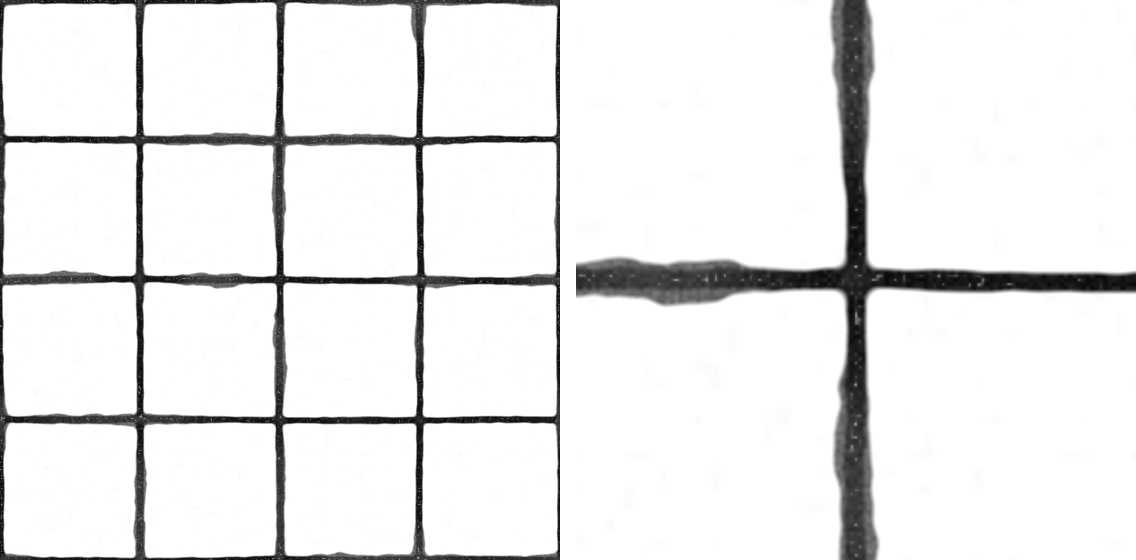
Left: the whole. Right: its middle third, enlarged.
Give the GLSL for this pattern, as a three.js fragment shader.

```glsl
// Square grid of white tiles, four by four, with worn, smudged charcoal grout lines.
varying vec2 vUv;

const float TILES = 4.0;        // repeats across and up
const float CORE = 0.019;       // half width of a clean line, in tiles
const float SOFT = 0.008;       // edge smoothing, in tiles
const float GRAIN = 384.0;      // grain cells across the canvas

const vec3 TILE_WHITE = vec3(1.0);
const vec3 INK = vec3(0.09);
const vec3 WORN_INK = vec3(0.24);
const vec3 SMUDGE = vec3(0.42);
const vec3 SPECK = vec3(0.80);

float hash(vec2 p) {
  return fract(sin(dot(p, vec2(127.1, 311.7))) * 43758.55);
}

// Value noise along a line, wrapping after a whole period
float noise1(float x, float period, float seed) {
  float i = floor(x);
  float f = smoothstep(0.0, 1.0, x - i);
  return mix(hash(vec2(mod(i, period), seed)),
             hash(vec2(mod(i + 1.0, period), seed)), f);
}

// Value noise on the plane, wrapping after a whole period
float noise2(vec2 p, float period) {
  vec2 i = floor(p);
  vec2 f = smoothstep(0.0, 1.0, p - i);
  vec2 a = mod(i, period);
  vec2 b = mod(i + 1.0, period);
  return mix(mix(hash(a), hash(vec2(b.x, a.y)), f.x),
             mix(hash(vec2(a.x, b.y)), hash(b), f.x), f.y);
}

float lineNoise(float along, float frequency, float seed) {
  return noise1(along * frequency, TILES * frequency, seed);
}

// Smooth union, which rounds the tile corners
float smoothMin(float a, float b, float k) {
  float h = max(k - abs(a - b), 0.0) / k;
  return min(a, b) - h * h * k * 0.25;
}

// One family of lines: x = distance to core, y = distance to smudge, z = wear
vec3 groutLine(float across, float along, float family) {
  float nearest = floor(across + 0.5);
  float seed = mod(nearest, TILES) * 7.0 + family;
  float drift = (lineNoise(along, 2.0, seed + 1.3) - 0.5) * 0.014;
  float offset = across - nearest - drift;
  float side = seed + (offset < 0.0 ? 2.6 : 4.1);

  float wear = smoothstep(0.38, 0.95, lineNoise(along, 2.0, seed));
  float wobble = 0.65 * lineNoise(along, 9.0, side)
               + 0.35 * lineNoise(along, 24.0, side + 0.7);
  float core = CORE + 0.007 * lineNoise(along, 16.0, side + 0.4);
  float reach = wear * (0.006 + 0.045 * wobble * lineNoise(along, 3.0, side + 0.2));
  float dist = abs(offset);
  return vec3(dist - core, dist - core - reach, wear);
}

void main() {
  vec2 p = vUv * TILES;
  vec3 upright = groutLine(p.x, p.y, 11.0);
  vec3 level = groutLine(p.y, p.x, 53.0);

  // Join both families
  float core = smoothMin(upright.x, level.x, 0.035);
  float smudge = smoothMin(upright.y, level.y, 0.035);
  float levelShare = smoothstep(-0.04, 0.04, upright.x - level.x);
  float wear = mix(upright.z, level.z, levelShare);

  // Grain and pale specks, denser on worn parts and at crossings
  float grain = noise2(vUv * GRAIN, GRAIN);
  float crossing = 1.0 - smoothstep(0.0, 0.06, length(p - floor(p + 0.5)));
  float middle = 1.0 - smoothstep(-CORE, -0.3 * CORE, core);
  float speck = smoothstep(0.72, 1.0, grain) * middle * (0.55 + 0.45 * crossing);

  // Line tones
  vec3 ink = mix(INK, WORN_INK, clamp(wear + 0.6 * crossing, 0.0, 1.0));
  ink += (grain - 0.5) * 0.12;
  ink = mix(ink, SPECK, speck);
  vec3 stain = SMUDGE + (grain - 0.5) * 0.14;
  vec3 line = mix(ink, stain, smoothstep(-0.006, 0.010, core) * smoothstep(0.0, 0.15, wear));

  // Faint mottling on the tiles
  float mottle = smoothstep(0.82, 1.0, noise2(vUv * 96.0, 96.0));
  vec3 tile = TILE_WHITE - 0.015 * mottle;

  float cover = 1.0 - smoothstep(-SOFT, SOFT, smudge);
  gl_FragColor = vec4(mix(tile, line, cover), 1.0);
}
```
